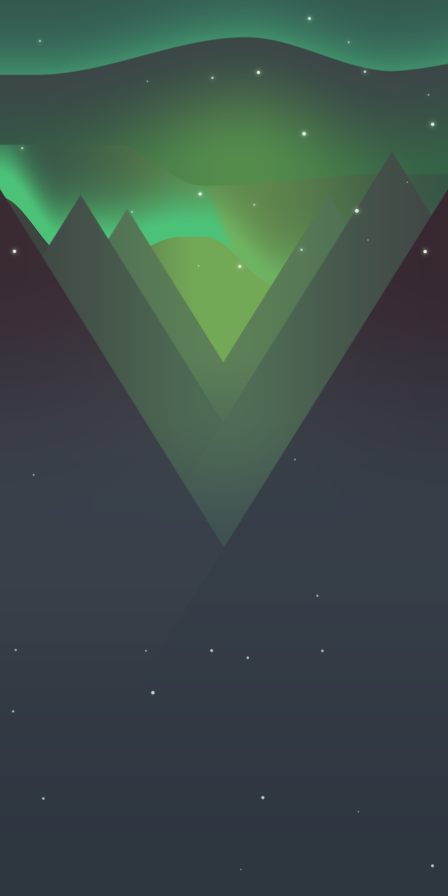
Write a Shadertoy shader that draws this background.

```glsl
// Green aurora ribbons and stars above a valley of hazy triangular mountains.

#define SLOPE 1.6            // steepness of every mountain
#define STAR_CELLS 8.0       // star grid cells across the width
#define SKY_STARS 0.5        // chance of a star per cell, sky
#define LAND_STARS 0.3       // chance of a star per cell, foreground
#define SLATE vec3(0.21, 0.24, 0.28)
#define NAVY  vec3(0.18, 0.21, 0.25)
#define PLUM  vec3(0.21, 0.15, 0.19)
#define TEAL  vec3(0.25, 0.56, 0.42)
#define MINT  vec3(0.30, 0.76, 0.47)
#define OLIVE vec3(0.45, 0.66, 0.34)

vec3 hash3(vec2 p) {
    vec3 q = fract(p.xyx * vec3(0.1031, 0.1030, 0.0973));
    q += dot(q, q.yxz + 33.33);
    return fract((q.xxy + q.yzz) * q.zyx);
}

// Heights of the three ribbon edges
float upperEdge(float x) {
    return 1.833 + 0.084 * smoothstep(0.08, 0.55, x)
                 - 0.076 * smoothstep(0.55, 0.88, x)
                 + 0.035 * smoothstep(0.86, 1.15, x);
}

float middleEdge(float x) {
    return 1.677 - 0.091 * smoothstep(0.26, 0.45, x)
                 + 0.025 * smoothstep(0.48, 0.85, x);
}

float lowerEdge(float x) {
    return 1.42 + 0.14 * (1.0 - smoothstep(0.0, 0.16, x))
                + 0.051 * smoothstep(0.25, 0.40, x)
                - 0.11 * smoothstep(0.46, 0.62, x);
}

float below(float y, float edge, float aa) {
    return smoothstep(-aa, aa, edge - y);
}

// Coverage of an endless triangle hanging from its peak
float mountain(vec2 p, vec2 peak, float aa) {
    float d = peak.y - p.y - SLOPE * abs(p.x - peak.x);
    return smoothstep(-aa, aa, d / sqrt(1.0 + SLOPE * SLOPE));
}

vec3 aurora(vec2 p, float aa) {
    float centre = exp(-pow((p.x - 0.53) / 0.3, 2.0));

    // Teal glow resting on the upper edge
    float e = upperEdge(p.x);
    vec3 col = mix(vec3(0.18, 0.25, 0.27), TEAL,
                   0.2 + 0.8 * exp(-max(p.y - e, 0.0) / 0.08));

    // Wide ribbon, greener with depth
    float depth = smoothstep(0.0, 0.28, e - p.y);
    vec3 deep = mix(vec3(0.19, 0.38, 0.27), vec3(0.33, 0.55, 0.30), centre);
    col = mix(col, mix(vec3(0.23, 0.28, 0.28), deep, depth), below(p.y, e, aa));

    // Bright ribbon with a crease near the middle
    float crest = 1.47 + 0.14 * (1.0 - smoothstep(0.0, 0.14, p.x))
                + 0.03 * smoothstep(0.25, 0.42, p.x)
                - 0.13 * smoothstep(0.46, 0.64, p.x);
    float glow = exp(-pow(max(p.y - crest, 0.0) / 0.075, 1.5));
    float creaseX = 0.50 + 0.35 * (1.48 - p.y);
    float right = smoothstep(-0.015, 0.02, p.x - creaseX);
    vec3 shade = mix(vec3(0.20, 0.31, 0.27), vec3(0.38, 0.53, 0.30), centre);
    vec3 light = mix(MINT, vec3(0.45, 0.76, 0.41), right);
    vec3 ribbon = mix(shade, light, glow * (1.0 - 0.25 * right));
    col = mix(col, ribbon, below(p.y, middleEdge(p.x), aa));

    // Olive light behind the valley
    vec3 valley = mix(vec3(0.24, 0.27, 0.25), OLIVE, smoothstep(0.1, 0.46, p.x));
    return mix(col, valley, below(p.y, lowerEdge(p.x), aa));
}

vec3 addMountains(vec3 col, vec2 p, float aa) {
    float centre = exp(-pow((p.x - 0.5) / 0.3, 2.0));

    // Far pair
    vec3 far = mix(vec3(0.28, 0.40, 0.32), vec3(0.36, 0.50, 0.34), centre);
    far = mix(vec3(0.31, 0.43, 0.34), far, smoothstep(1.02, 1.22, p.y));
    col = mix(col, far, mountain(p, vec2(0.284, 1.534), aa));
    col = mix(col, far, mountain(p, vec2(0.732, 1.565), aa));

    // Middle pair, fading into the mist
    vec3 mid = mix(vec3(0.25, 0.27, 0.27), vec3(0.31, 0.43, 0.335), centre);
    mid = mix(vec3(0.25, 0.31, 0.325), mid, smoothstep(0.76, 1.1, p.y));
    col = mix(col, mid * 0.98, mountain(p, vec2(0.180, 1.565), aa));
    col = mix(col, mid, mountain(p, vec2(0.875, 1.661), aa));

    // Near pair, plum above and navy below
    vec3 near = mix(NAVY, SLATE, smoothstep(0.0, 0.8, p.y));
    near = mix(near, PLUM, smoothstep(0.85, 1.45, p.y));
    near += vec3(0.03, 0.04, 0.03) * centre * smoothstep(0.8, 1.2, p.y);
    float lift = 0.012 * smoothstep(0.45, 0.75, p.y);
    col = mix(col, near + lift, mountain(p, vec2(-0.1, 1.738), aa));
    return mix(col, near, mountain(p, vec2(1.1, 1.738), aa));
}

// One random star per grid cell, some with a soft halo
float stars(vec2 p, float aa) {
    vec2 cell = floor(p * STAR_CELLS);
    vec3 h = hash3(cell + 7.0);
    float size = hash3(cell + 51.0).x;
    float y = (cell.y + 0.5) / STAR_CELLS;
    float chance = y > 1.42 ? SKY_STARS : (y < 1.0 ? LAND_STARS : 0.0);
    float d = length(p - (cell + 0.2 + 0.6 * h.xy) / STAR_CELLS);
    float radius = mix(0.0015, 0.004, size * size);
    float core = 1.0 - smoothstep(radius - aa, radius + aa, d);
    float halo = 0.3 * size * size * exp(-d * d / 0.00006) * step(1.4, y);
    return step(h.z, chance) * (core * mix(0.45, 0.9, size) + halo);
}

void mainImage(out vec4 fragColor, in vec2 fragCoord) {
    // Width spans 0..1, height spans 0..2
    vec2 p = fragCoord / iResolution.xy * vec2(1.0, 2.0);
    float aa = 1.0 / iResolution.x;
    vec3 col = addMountains(aurora(p, aa), p, aa);
    col = mix(col, vec3(0.85, 0.95, 0.85), min(stars(p, aa), 1.0));
    fragColor = vec4(col, 1.0);
}
```
